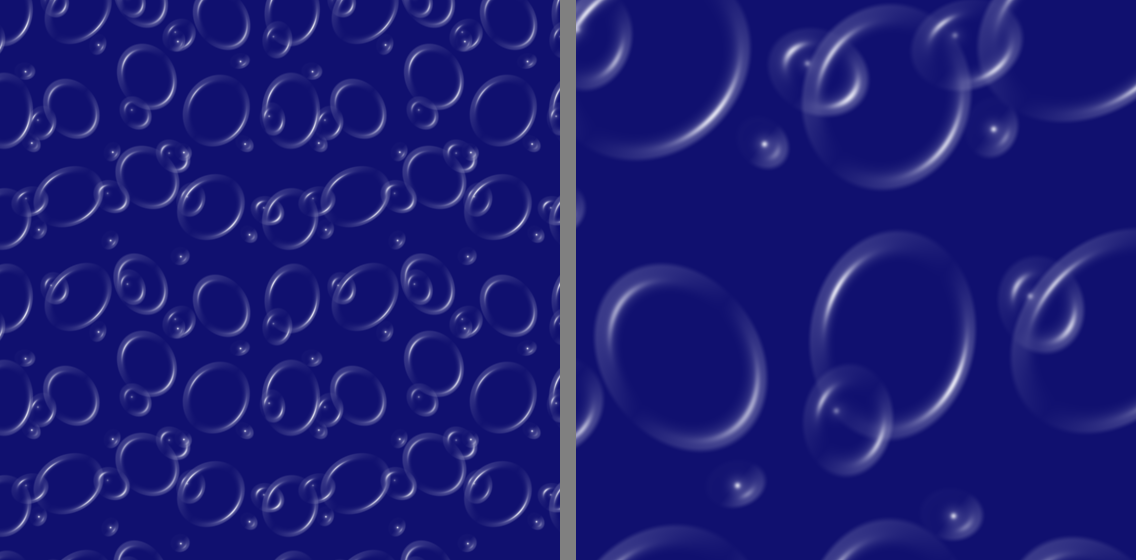
Left, the full canvas; right, a detail of the centre.
Give the GLSL for this pattern, as a Shadertoy shader.

```glsl
// Glassy bubbles drifting on deep blue, in a square tile that repeats across the canvas.
// Three sizes of tilted ellipse sit on jittered, wrapped grids; each gets a faint rim
// and two tapering reflections, one facing the light and one opposite it.

#define TILE 0.5125                     // tile side, in canvas units
#define GRID vec2(4.0, 3.0)             // bubbles of each size per tile
#define LIGHT_DIR vec2(-0.78, 0.626)    // towards the upper left
#define RIM_DEPTH 0.034                 // lengths below are in tile units
#define LIT_DEPTH 0.018
#define SHADE_DEPTH 0.011
#define STREAK_WIDTH 0.0036
#define DEEP_BLUE vec3(0.062, 0.062, 0.435)
#define GLASS_WHITE vec3(0.97, 0.97, 1.0)

vec3 hash3(vec3 p) {
    p = fract(p * vec3(0.1031, 0.1030, 0.0973));
    p += dot(p, p.yxz + 33.33);
    return fract((p.xxy + p.yxx) * p.zyx);
}

float bell(float x, float width) {
    x /= width;
    return exp(-x * x);
}

// Brightness of one bubble; d is the offset from its centre.
float bubble(vec2 d, float radius, vec3 rnd, float px) {
    // Tilted ellipse: depth is the distance inwards from the edge
    float tilt = 3.1416 * rnd.x;
    float stretch = mix(1.03, 1.15, rnd.y);
    vec2 axis = vec2(cos(tilt), sin(tilt));
    vec2 q = vec2(dot(d, axis) / stretch, dot(d, vec2(-axis.y, axis.x)) * stretch);
    float depth = radius - length(q);
    if (depth < -0.02) return 0.0;

    float facing = dot(d, LIGHT_DIR) / max(length(d), 1e-4);
    float lit = max(facing, 0.0);
    float shade = max(-facing, 0.0);
    float large = smoothstep(0.025, 0.09, radius);

    // Faint rim, crisp outside and fading inwards
    float edge = max(0.004, px);
    float rim = smoothstep(-edge, edge, depth) * (1.0 - smoothstep(0.0, RIM_DEPTH, depth));
    float glow = rim * (0.015 + 0.17 * large * lit + 0.19 * shade);

    // Short bright cores inside longer, softer reflections
    float width = max(STREAK_WIDTH, 0.7 * px);
    float gain = mix(0.6, 1.0, rnd.z);
    float front = 0.62 * bell(depth - LIT_DEPTH, width) * pow(lit, 12.0)
                + 0.17 * bell(depth - LIT_DEPTH, 2.3 * width) * pow(lit, 3.0);
    float back = 0.58 * bell(depth - SHADE_DEPTH, width) * pow(shade, 9.0)
               + 0.16 * bell(depth - SHADE_DEPTH, 2.0 * width) * pow(shade, 2.0);
    float small = 1.0 - smoothstep(0.034, 0.048, radius);
    glow += gain * (front * (1.0 - small) + back * mix(1.0, 0.4, small));

    // Smaller bubbles carry a glint near the middle
    float glint = length(d - LIGHT_DIR * radius * mix(0.3, -0.1, small));
    glow += (1.0 - large) * (0.6 * bell(glint, width) + 0.2 * bell(glint, 3.0 * width));
    return clamp(glow, 0.0, 1.0);
}

void mainImage(out vec4 fragColor, in vec2 fragCoord) {
    float size = min(iResolution.x, iResolution.y);
    float px = 1.0 / (size * TILE);
    // Tiles are counted from the top left corner
    vec2 p = (fragCoord - vec2(0.0, iResolution.y)) * px;
    vec4 stagger = vec4(0.18, 0.05, -0.08, 0.27);

    float clear = 1.0;
    for (int layer = 0; layer < 3; layer++) {
        // Large, medium, small: radius, spread and grid shift
        float radius = layer == 0 ? 0.110 : layer == 1 ? 0.056 : 0.030;
        vec2 spread = layer == 0 ? vec2(0.2, 0.26) : layer == 1 ? vec2(0.55, 0.7) : vec2(0.32, 0.45);
        vec2 shift = layer == 0 ? vec2(0.0) : layer == 1 ? vec2(0.65, 0.3) : vec2(0.5, 0.57);

        for (int i = 0; i < 4; i++) {
            for (int j = 0; j < 3; j++) {
                vec3 id = vec3(i, j, layer) + 1.0;
                vec3 place = hash3(id * 17.3);
                vec3 form = hash3(id * 29.7 + 5.1);
                vec2 cell = vec2(i, j) + shift + spread * (place.xy - 0.5);
                if (layer == 0) cell.y += stagger[i];

                // Wrapped offset keeps bubbles whole across tile borders
                vec2 centre = cell / GRID * vec2(1.0, -1.0);
                vec2 d = fract(p - centre + 0.5) - 0.5;
                float r = radius * mix(0.9, 1.1, place.z);
                clear *= 1.0 - bubble(d, r, form, px);
            }
        }
    }

    fragColor = vec4(mix(DEEP_BLUE, GLASS_WHITE, 1.0 - clear), 1.0);
}
```
